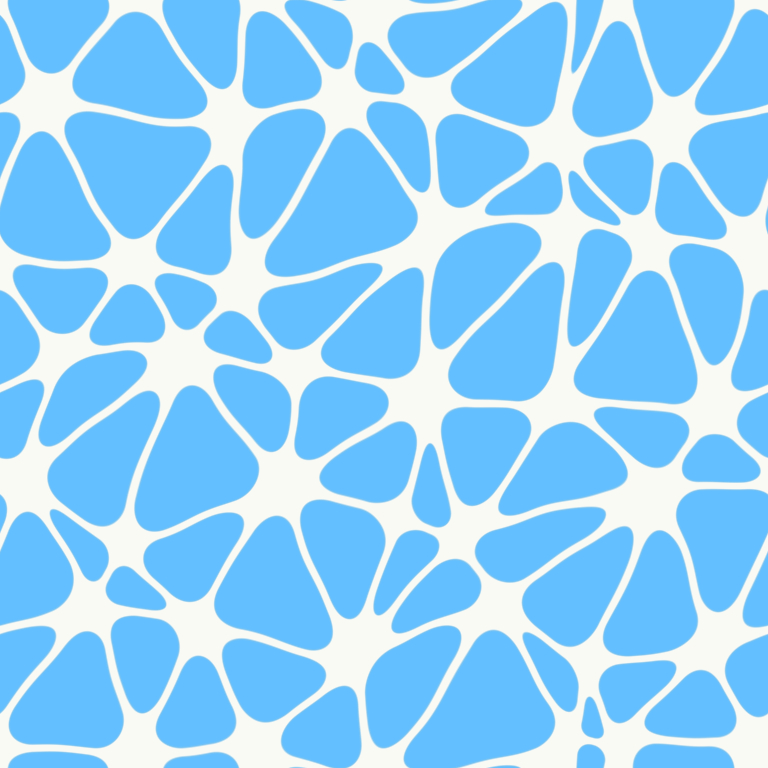
A three.js fragment shader for this pattern:

```glsl
varying vec2 vUv;

const vec3 CELL_BLUE = vec3(0.39, 0.75, 1.0);
const vec3 RIM_BLUE = vec3(0.47, 0.76, 0.94);
const vec3 WEB_WHITE = vec3(0.98, 0.98, 0.96);
const float COUNT = 6.0;         // lattice points per side
const float SHEAR = 0.5;         // sideways shift per row, whole after COUNT rows
const float JITTER = 0.72;       // spread of each point within its lattice cell
const float HALF_STRAND = 0.0053;
const float ROUNDING = 0.053;
const float SOFTNESS = 0.0018;
const float TAU = 6.2831853;

vec2 hash2(vec2 p) {
  vec3 h = fract(p.xyx * vec3(0.1031, 0.1030, 0.0973) + 0.137);
  h += dot(h, h.yzx + 33.33);
  return fract((h.xx + h.yz) * h.zy);
}

float cross2(vec2 a, vec2 b) {
  return a.x * b.y - a.y * b.x;
}

// Canvas to sheared lattice and back.
vec2 toLattice(vec2 p) {
  return COUNT * vec2(p.x - SHEAR * p.y, p.y);
}

vec2 toCanvas(vec2 q) {
  return vec2(q.x + SHEAR * q.y, q.y) / COUNT;
}

// Jittered mesh point; the id wraps along the shear so the canvas tiles.
vec2 meshPoint(vec2 id) {
  float turns = floor((id.y + 0.5) / COUNT);
  vec2 wrapped = vec2(id.x + turns * COUNT * SHEAR, id.y - turns * COUNT);
  wrapped.x -= COUNT * floor((wrapped.x + 0.5) / COUNT);
  return toCanvas(id + JITTER * (hash2(wrapped + 17.0) - 0.5));
}

// Positive when d lies inside the circle through a, b, c.
float inCircle(vec2 a, vec2 b, vec2 c, vec2 d) {
  a -= d;
  b -= d;
  c -= d;
  return dot(a, a) * cross2(b, c) + dot(b, b) * cross2(c, a) + dot(c, c) * cross2(a, b);
}

// Inward normal in xy, signed distance in z.
vec3 edgePlane(vec2 p, vec2 a, vec2 b) {
  vec2 along = normalize(b - a);
  vec2 inward = vec2(-along.y, along.x);
  return vec3(inward, dot(p - a, inward));
}

// Approximate distance to an inset triangle with rounded corners, positive inside.
float roundedTriangle(vec2 p, vec2 a, vec2 b, vec2 c, float inset, float rounding) {
  float perimeter = distance(a, b) + distance(b, c) + distance(c, a);
  float inradius = cross2(b - a, c - a) / perimeter;
  float radius = min(rounding, max(inradius, 0.001) * 1.05);
  vec3 ab = edgePlane(p, a, b);
  vec3 bc = edgePlane(p, b, c);
  vec3 ca = edgePlane(p, c, a);
  vec3 excess = max(radius - vec3(ab.z, bc.z, ca.z), 0.0);
  float reach = length(excess);
  vec2 slope = (excess.x * ab.xy + excess.y * bc.xy + excess.z * ca.xy) / max(reach, 1e-5);
  return (radius - reach - inset) / clamp(length(slope), 0.3, 1.4);
}

// Splits a lattice quad along its Delaunay diagonal into two cells.
float quadCells(vec2 p, vec2 id) {
  vec2 a = meshPoint(id);
  vec2 b = meshPoint(id + vec2(1.0, 0.0));
  vec2 c = meshPoint(id + vec2(1.0, 1.0));
  vec2 d = meshPoint(id + vec2(0.0, 1.0));
  if (inCircle(a, b, c, d) > 0.0) {
    return max(roundedTriangle(p, a, b, d, HALF_STRAND, ROUNDING),
               roundedTriangle(p, b, c, d, HALF_STRAND, ROUNDING));
  }
  return max(roundedTriangle(p, a, b, c, HALF_STRAND, ROUNDING),
             roundedTriangle(p, a, c, d, HALF_STRAND, ROUNDING));
}

// Gentle periodic bending of the strands.
vec2 bend(vec2 p) {
  vec2 broad = sin(TAU * vec2(3.0 * p.y + p.x, 3.0 * p.x - 2.0 * p.y + 0.3));
  vec2 fine = sin(TAU * vec2(8.0 * p.y - 5.0 * p.x, 9.0 * p.x + 4.0 * p.y));
  return p + 0.006 * broad + 0.0015 * fine;
}

void main() {
  vec2 p = bend(vUv);
  vec2 base = floor(toLattice(p));
  float inside = -1.0;
  for (int j = -1; j <= 1; j++) {
    for (int i = -1; i <= 1; i++) {
      inside = max(inside, quadCells(p, base + vec2(float(i), float(j))));
    }
  }
  // White web, thin muted rim, blue cell.
  float rim = smoothstep(-SOFTNESS, SOFTNESS * 0.5, inside);
  float fill = smoothstep(0.0, SOFTNESS * 1.3, inside);
  vec3 color = mix(WEB_WHITE, RIM_BLUE, rim);
  gl_FragColor = vec4(mix(color, CELL_BLUE, fill), 1.0);
}
```
